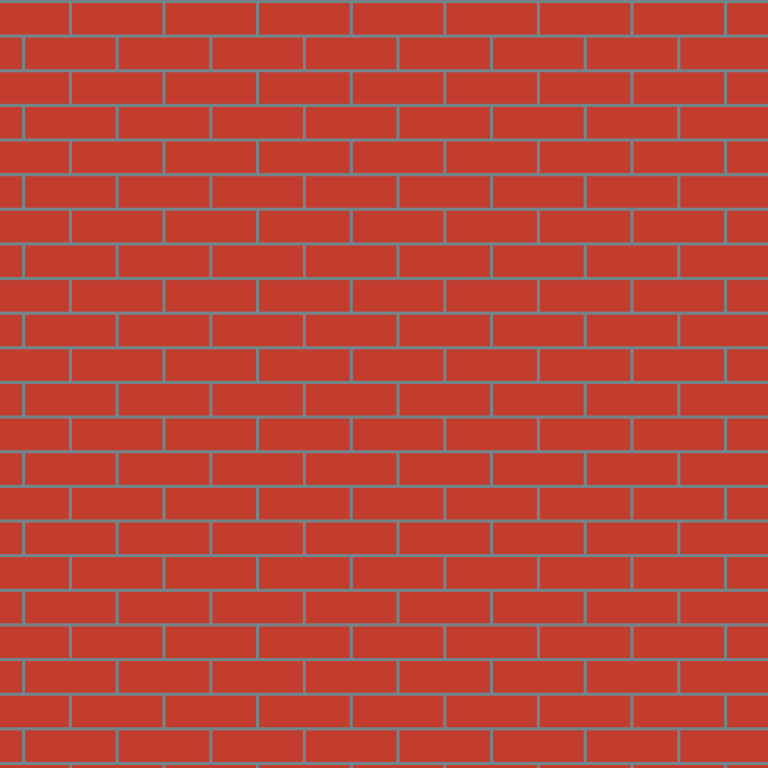
Reproduce this pattern procedurally as a WebGL 1 fragment shader.

```glsl
precision highp float;

// Running-bond brick wall: flat red bricks with thin blue-grey mortar joints.

uniform vec2 u_resolution;

const vec2 BRICK_PITCH = vec2(0.12188, 0.04510);  // brick plus one joint
const vec2 WALL_ORIGIN = vec2(0.0307, 0.0059);    // centre of a joint crossing
const float COURSE_SHIFT = 0.5;                   // offset of odd courses, in bricks
const float JOINT_WIDTH = 0.0041;
const vec3 BRICK_COLOR = vec3(0.76, 0.24, 0.18);
const vec3 MORTAR_COLOR = vec3(0.45, 0.52, 0.54);

// Distance to the nearest joint centre line, across x and y.
vec2 jointDistance(vec2 p) {
  vec2 cell = (p - WALL_ORIGIN) / BRICK_PITCH;
  cell.x -= COURSE_SHIFT * mod(floor(cell.y), 2.0);
  return (0.5 - abs(fract(cell) - 0.5)) * BRICK_PITCH;
}

void main() {
  vec2 uv = gl_FragCoord.xy / u_resolution;
  vec2 pixel = 1.0 / u_resolution;

  // Pixel coverage of the vertical and horizontal joints
  vec2 edge = 0.5 * JOINT_WIDTH - jointDistance(uv);
  vec2 coverage = clamp(edge / pixel + 0.5, 0.0, 1.0);
  float mortar = max(coverage.x, coverage.y);

  gl_FragColor = vec4(mix(BRICK_COLOR, MORTAR_COLOR, mortar), 1.0);
}
```
